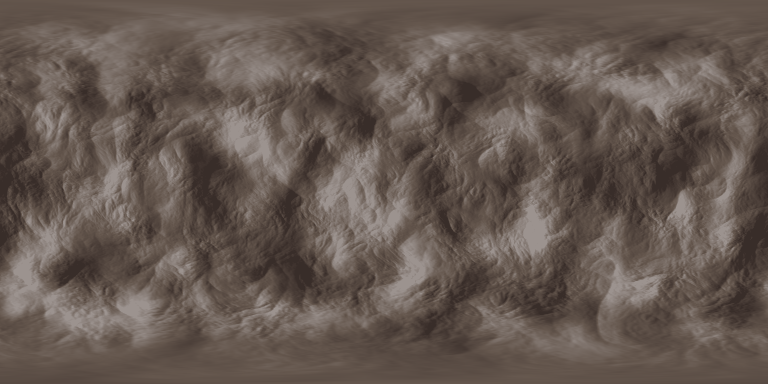
This texture is drawn by a Shadertoy shader. Its source:

```glsl
// Unrolled map of a rugged brown-grey planet, longitude by latitude.
// Billowed 3D noise on the sphere forms domes and creases, lit from the
// left; tall broad patches tint the rock and the poles fade to haze.

#define DARK_ROCK   vec3(0.220, 0.175, 0.160)
#define MID_ROCK    vec3(0.395, 0.340, 0.303)
#define PALE_ROCK   vec3(0.610, 0.575, 0.560)
#define BASE_FREQ   2.6
#define WARP        0.10
#define RELIEF      0.17
#define PATCHES     1.0
#define BRIGHTNESS  0.50
#define POLE_TONE   0.45
#define LIGHT_STEP  0.0065

const float PI = 3.14159265;

// Random gradient for a lattice point, each component in -1..1
vec3 latticeGradient(vec3 cell) {
    vec3 s = vec3(dot(cell, vec3(127.1, 311.7, 74.7)),
                  dot(cell, vec3(269.5, 183.3, 246.1)),
                  dot(cell, vec3(113.5, 271.9, 124.6)));
    return 2.0 * fract(sin(s) * 43758.5453) - 1.0;
}

// Gradient noise, summed over the eight corners of a cell
float noise(vec3 p) {
    vec3 cell = floor(p);
    vec3 f = p - cell;
    vec3 u = f * f * f * (f * (f * 6.0 - 15.0) + 10.0);
    float sum = 0.0;
    for (int i = 0; i < 8; i++) {
        vec3 corner = vec3(i & 1, (i >> 1) & 1, (i >> 2) & 1);
        vec3 w = mix(1.0 - u, u, corner);
        sum += w.x * w.y * w.z * dot(latticeGradient(cell + corner), f - corner);
    }
    return sum;
}

// Terrain height: rounded domes with sharp valleys, rough in places
float height(vec3 p) {
    vec3 bend = vec3(noise(p * 3.0 + 5.3), noise(p * 3.0 + 19.7), noise(p * 3.0 + 41.1));
    vec3 q = p + WARP * bend;
    float rough = mix(0.5, 1.25, smoothstep(-0.35, 0.3, noise(p * 3.5 + 63.2)));
    float freq = BASE_FREQ;
    float weight = 1.0;
    float h = 0.0;
    for (int i = 0; i < 5; i++) {
        float n = noise(q * freq + float(i) * 7.31);
        float billow = sqrt(n * n + 0.0002);
        h += billow * weight * (i < 2 ? 1.0 : rough) / freq;
        freq *= 2.1;
        weight *= 0.88;
    }
    return h + 0.6 * noise(p * BASE_FREQ + 27.4) / BASE_FREQ;
}

// Rock colour from shadow through brown to pale grey
vec3 rockColor(float tone) {
    vec3 lower = mix(DARK_ROCK, MID_ROCK, clamp(tone * 2.0, 0.0, 1.0));
    return mix(lower, PALE_ROCK, clamp(tone * 2.0 - 1.0, 0.0, 1.0));
}

void mainImage(out vec4 fragColor, in vec2 fragCoord) {
    // Point on the sphere with its local directions
    vec2 uv = fragCoord / iResolution.xy;
    float lon = uv.x * 2.0 * PI;
    float lat = (uv.y - 0.5) * PI;
    vec3 p = vec3(cos(lat) * cos(lon), sin(lat), cos(lat) * sin(lon));
    vec3 east = vec3(-sin(lon), 0.0, cos(lon));
    vec3 north = vec3(-sin(lat) * cos(lon), cos(lat), -sin(lat) * sin(lon));

    // Slope toward the light
    vec3 away = normalize(east - 0.2 * north) * LIGHT_STEP;
    float slope = (height(p + away) - height(p - away)) / (2.0 * LIGHT_STEP);

    // Broad light and dark patches, taller than wide
    vec3 tall = p * vec3(1.0, 0.6, 1.0);
    float patches = noise(tall * 2.6 + 11.9) + 0.5 * noise(tall * 5.6 + 33.3);

    // Contrast fades toward the poles
    float clarity = smoothstep(0.0, 0.65, cos(lat));
    float tone = BRIGHTNESS + RELIEF * slope + PATCHES * patches;
    tone = mix(POLE_TONE, tone, mix(0.15, 1.0, clarity));

    fragColor = vec4(rockColor(tone), 1.0);
}
```
